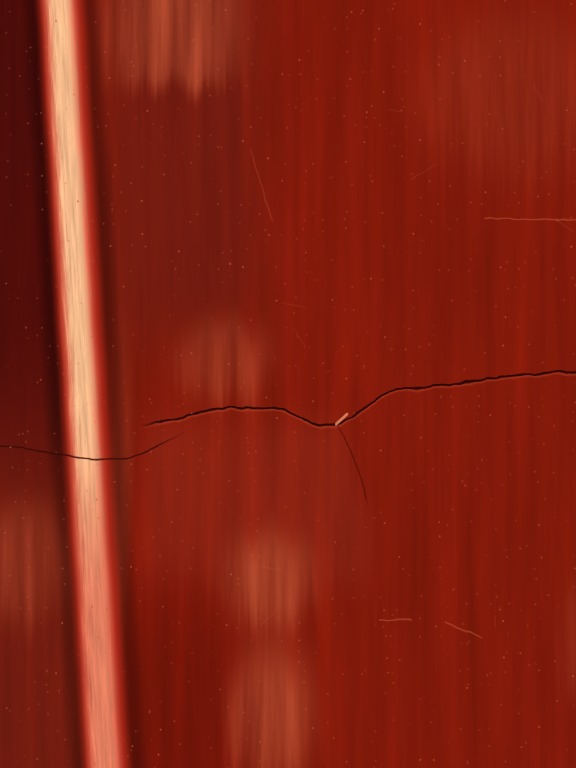
This texture is drawn by a Shadertoy shader. Its source:

```glsl
// Glossy red lacquer with a bright vertical ridge, soft reflections and fine cracks.

vec2 hash2(vec2 p) {
    vec3 q = fract(p.xyx * vec3(0.1031, 0.103, 0.0973));
    q += dot(q, q.yzx + 33.33);
    return fract((q.xx + q.yz) * q.zy);
}

float corner(vec2 cell, vec2 offset, vec2 f) {
    return dot(hash2(cell + offset) * 2.0 - 1.0, f - offset);
}

float gradientNoise(vec2 p) {
    vec2 i = floor(p), f = fract(p);
    vec2 u = f * f * f * (f * (f * 6.0 - 15.0) + 10.0);
    float low = mix(corner(i, vec2(0), f), corner(i, vec2(1, 0), f), u.x);
    float high = mix(corner(i, vec2(0, 1), f), corner(i, vec2(1), f), u.x);
    return mix(low, high, u.y);
}

float fbm(vec2 p) {
    float sum = 0.0, amp = 0.6;
    for (int i = 0; i < 4; i++) {
        sum += amp * gradientNoise(p);
        p = p * 2.03 + 17.1;
        amp *= 0.5;
    }
    return sum;
}

float glow(vec2 p, vec2 centre, vec2 radius) {
    vec2 q = (p - centre) / radius;
    return exp(-dot(q, q) * dot(q, q));
}

float stroke(float d, float width, float aa) {
    return 1.0 - smoothstep(width - aa, width + aa, abs(d));
}

float span(float x, float a, float b, float soft) {
    return smoothstep(a - soft, a + soft, x) * (1.0 - smoothstep(b - soft, b + soft, x));
}

float scratch(vec2 p, vec2 a, vec2 b, float width, float aa) {
    vec2 v = b - a;
    float t = clamp(dot(p - a, v) / dot(v, v), 0.0, 1.0);
    return stroke(length(p - a - v * t), width, aa);
}

// Heights of the two cracks across the canvas
float mainCrack(float x) {
    return 0.447 + 0.022 * smoothstep(0.18, 0.30, x) - 0.022 * smoothstep(0.355, 0.42, x)
         + 0.045 * smoothstep(0.43, 0.52, x) + 0.024 * smoothstep(0.48, 0.75, x);
}

float leftCrack(float x) {
    return 0.419 - 0.017 * smoothstep(0.0, 0.13, x) + 0.045 * smoothstep(0.15, 0.28, x);
}

// Tiny dust points, one per grid cell
float specks(vec2 p, float scale, float density, float aa) {
    vec2 cell = floor(p * scale), pick = hash2(cell + 91.0);
    vec2 centre = 0.2 + 0.6 * hash2(cell);
    float d = length(fract(p * scale) - centre) / scale;
    return step(pick.x, density) * pick.y * stroke(d, 0.0012, aa);
}

vec3 lacquer(vec2 p, float streak, float ridgeX) {
    vec3 c = vec3(0.51, 0.10, 0.04);
    float dull = span(p.x, 0.13, 0.34, 0.06) * smoothstep(0.45, 0.65, p.y);
    c = mix(c, vec3(0.44, 0.11, 0.07), 0.75 * dull);
    float branchX = 0.45 + 0.03 * smoothstep(0.45, 0.3, p.y);
    float lower = span(p.x, 0.19, branchX, 0.02) * span(p.y, 0.24, 0.45, 0.04);
    c = mix(c, vec3(0.56, 0.15, 0.085), 0.65 * lower);
    c = mix(c, vec3(0.42, 0.07, 0.03), 0.65 * glow(p, vec2(0.22, 0.08), vec2(0.10, 0.18)));
    // Darker panel beyond the ridge
    vec3 panel = mix(vec3(0.45, 0.11, 0.06), vec3(0.31, 0.05, 0.035), smoothstep(0.25, 0.6, p.y));
    c = mix(c, panel, 1.0 - smoothstep(-0.02, 0.02, ridgeX));
    // Reflections with streaked outlines
    vec2 q = p + vec2(0.012, 0.045) * streak;
    float top = glow(q, vec2(0.228, 0.97), vec2(0.085, 0.12)) * smoothstep(0.865, 0.905, q.y);
    float light = 0.85 * top + 0.55 * glow(q, vec2(0.293, 0.53), vec2(0.06, 0.055));
    light += 0.80 * glow(q, vec2(0.35, 0.245), vec2(0.06, 0.065));
    light += 0.80 * glow(q, vec2(0.355, 0.07), vec2(0.055, 0.10));
    light += 0.50 * glow(q, vec2(0.03, 0.27), vec2(0.06, 0.08));
    light += 0.30 * glow(q, vec2(0.67, 0.88), vec2(0.12, 0.11));
    light += 0.35 * glow(q, vec2(0.76, 0.16), vec2(0.03, 0.09));
    light += 0.35 * glow(q, vec2(0.158, 0.38), vec2(0.014, 0.2));
    c = mix(c, vec3(0.67, 0.28, 0.175), clamp(light * (0.9 + 0.8 * streak), 0.0, 1.0));
    return c * (1.0 + 0.20 * streak);
}

vec3 addRidge(vec3 c, vec2 p, float d) {
    float grain = fbm(vec2(d * 220.0, p.y * 14.0));
    d += 0.0025 * gradientNoise(vec2(3.0, p.y * 11.0));
    c *= 1.0 - 0.28 * span(d, -0.044, 0.05, 0.01);
    c = mix(c, vec3(0.66, 0.15, 0.09), span(d, -0.027, 0.031, 0.008));
    c = mix(c, vec3(0.86, 0.41, 0.31), span(d, -0.020, 0.020, 0.007));
    float cream = span(d + 0.008 * grain, -0.014, 0.014, 0.007);
    cream *= mix(0.25, 0.95, smoothstep(0.2, 0.48, p.y));
    c = mix(c, vec3(0.96, 0.74, 0.55), cream);
    return c * (1.0 + 0.25 * grain * span(d, -0.02, 0.02, 0.006));
}

void mainImage(out vec4 fragColor, in vec2 fragCoord) {
    vec2 p = fragCoord / iResolution.y;
    float aa = 0.8 / iResolution.y;
    float ridgeX = p.x - 0.077 - 0.06 * (1.0 - p.y);
    float streak = fbm(vec2(p.x * 38.0, p.y * 2.5)) + 0.5 * fbm(p * vec2(95.0, 5.0));
    vec3 c = addRidge(lacquer(p, streak, ridgeX), p, ridgeX);

    // Cracks with a pale lower lip
    float jag = 0.006 * fbm(p * 45.0);
    float dMain = p.y - mainCrack(p.x) + jag;
    float mainSpan = smoothstep(0.18, 0.21, p.x);
    float dLeft = p.y - leftCrack(p.x) + 0.6 * jag;
    float leftSpan = 1.0 - smoothstep(0.20, 0.25, p.x);
    c = mix(c, vec3(0.72, 0.27, 0.16), 0.55 * mainSpan * stroke(dMain + 0.003, 0.001, 2.0 * aa));
    c = mix(c, vec3(0.13, 0.025, 0.02), 0.9 * mainSpan * stroke(dMain, 0.0014, aa));
    c = mix(c, vec3(0.20, 0.04, 0.03), 0.8 * leftSpan * stroke(dLeft, 0.0010, aa));
    float t = (0.447 - p.y) / 0.111;
    float dBranch = p.x - 0.439 - 0.04 * t * (1.6 - 0.6 * t) + 0.5 * jag;
    c = mix(c, vec3(0.30, 0.05, 0.03), 0.6 * span(t, 0.0, 0.9, 0.08) * stroke(dBranch, 0.001, aa));
    float flake = scratch(p + jag, vec2(0.438, 0.448), vec2(0.452, 0.461), 0.0018, aa);
    c = mix(c, vec3(0.90, 0.58, 0.42), 0.8 * flake);

    // Long scratches, random hairlines and dust
    vec2 s = p + 0.7 * jag;
    c = mix(c, vec3(0.68, 0.25, 0.15), 0.5 * scratch(s, vec2(0.326, 0.805), vec2(0.355, 0.713), 0.0008, aa));
    float marks = scratch(s, vec2(0.58, 0.19), vec2(0.627, 0.17), 0.001, aa);
    marks += scratch(s, vec2(0.495, 0.193), vec2(0.536, 0.193), 0.001, aa);
    marks += scratch(s, vec2(0.632, 0.716), vec2(0.75, 0.713), 0.0009, aa);
    for (int i = 0; i < 9; i++) {
        vec2 a = vec2(0.25, 0.1) + vec2(0.5, 0.8) * hash2(vec2(i, 7));
        marks += 0.4 * scratch(s, a, a + 0.07 * (hash2(vec2(i, 23)) - 0.5), 0.0006, aa);
    }
    float dust = specks(p, 45.0, 0.22, aa) + 0.6 * specks(p + 0.37, 80.0, 0.15, aa);
    c = mix(c, vec3(0.75, 0.36, 0.23), clamp(0.5 * marks + 0.7 * dust, 0.0, 0.8));
    fragColor = vec4(clamp(c, 0.0, 1.0), 1.0);
}
```
